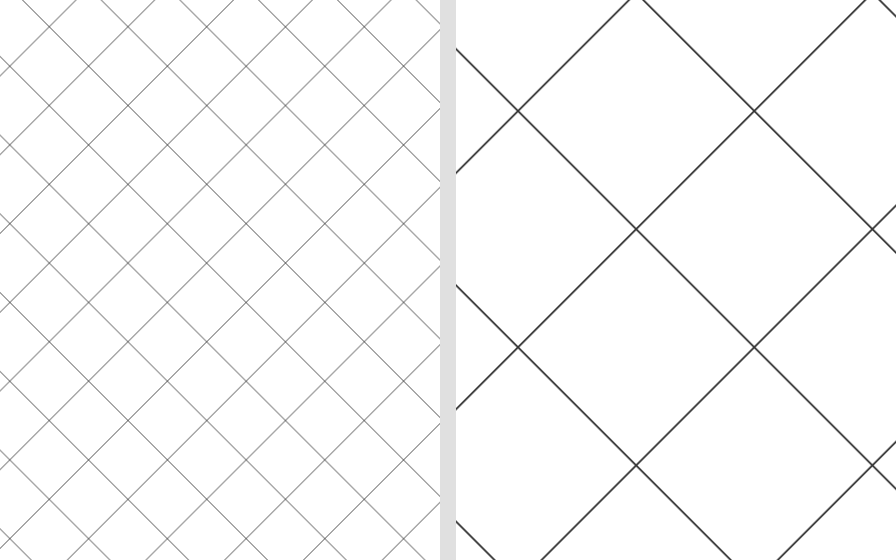
Left, the full canvas; right, a detail of the centre.
This pattern is drawn by a Shadertoy shader. Its source:

```glsl
const vec3 PAPER = vec3(1.0);
const vec3 INK = vec3(0.2);

// All lengths are fractions of the canvas height
const float CELL = 0.140625;                   // diamond diagonal, 64/9 cells down
const vec2 CROSSING = vec2(0.08789, 0.10840);  // one point where two lines meet
const float LINE_WIDTH = 0.00108;

// Distance to the nearest of a set of evenly spaced parallel lines
float parallelLines(vec2 p, vec2 normal, float spacing) {
    float t = dot(p, normal) / spacing;
    return abs(fract(t + 0.5) - 0.5) * spacing;
}

// Share of a pixel footprint that a line of the given width covers
float lineCoverage(float dist, float width, float footprint) {
    float overlap = 0.5 * (width + footprint) - dist;
    return clamp(overlap, 0.0, min(width, footprint)) / footprint;
}

// Combined coverage of the rising and falling diagonals
float diamondLattice(vec2 p, float cell, float width, float pixel) {
    float spacing = cell * sqrt(0.5);
    float footprint = pixel * sqrt(2.0);       // pixel extent across a diagonal
    vec2 diagonal = vec2(sqrt(0.5));
    float falling = lineCoverage(parallelLines(p, diagonal, spacing), width, footprint);
    float rising = lineCoverage(parallelLines(p, diagonal * vec2(1.0, -1.0), spacing), width, footprint);
    return 1.0 - (1.0 - falling) * (1.0 - rising);
}

void mainImage(out vec4 fragColor, in vec2 fragCoord) {
    float pixel = 1.0 / iResolution.y;
    vec2 p = fragCoord * pixel - CROSSING;
    float ink = diamondLattice(p, CELL, LINE_WIDTH, pixel);
    fragColor = vec4(mix(PAPER, INK, ink), 1.0);
}
```
